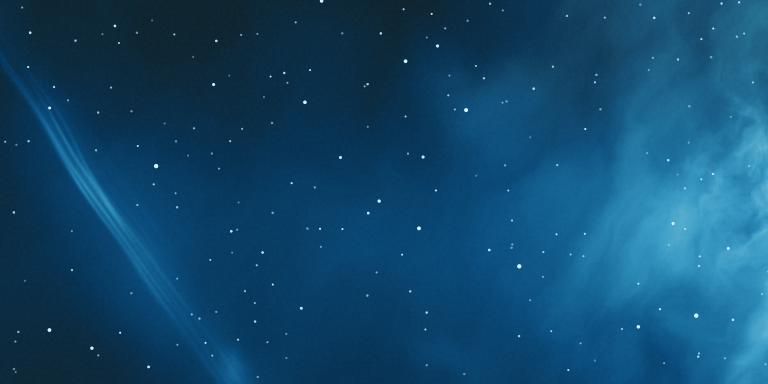
A Shadertoy shader for this background:

```glsl
// Blue nebula: a scalar light field is summed from soft gradients, warped
// blobs, a fibrous diagonal streak and ridged wisps, then run through a
// colour ramp. Stars are scattered on jittered grids on top.

const vec3 DARK   = vec3(0.058, 0.145, 0.190);
const vec3 DEEP   = vec3(0.028, 0.205, 0.340);
const vec3 BLUE   = vec3(0.040, 0.305, 0.495);
const vec3 BRIGHT = vec3(0.100, 0.440, 0.625);
const vec3 PALE   = vec3(0.220, 0.600, 0.765);
const vec3 GLOW   = vec3(0.600, 0.850, 0.920);
const vec3 TEAL_SHIFT = vec3(0.055, 0.015, -0.035);
const vec3 STAR_TINT  = vec3(0.820, 0.950, 1.000);

const float WARP = 0.13;            // domain distortion of the clouds
const float CLOUD_CONTRAST = 1.15;  // mottling of the right-hand clouds
const float STREAK_LIGHT = 1.55;
const float THREAD_LIGHT = 0.95;
const float WISP_LIGHT = 1.2;
const float STAR_CELL = 0.108;
const float STAR_SIZE = 0.0038;
const float GRAIN = 0.010;

float hash(vec2 p) {
    vec3 q = fract(p.xyx * vec3(0.1031, 0.1030, 0.0973));
    q += dot(q, q.yzx + 33.33);
    return fract((q.x + q.y) * q.z);
}

vec2 gradient(vec2 cell) {
    float angle = 6.2832 * hash(cell + 71.0);
    return vec2(cos(angle), sin(angle));
}

float gradientNoise(vec2 p) {
    vec2 i = floor(p), f = p - i;
    vec2 u = f * f * f * (f * (f * 6.0 - 15.0) + 10.0);
    vec2 e = vec2(0.0, 1.0);
    float low  = mix(dot(gradient(i), f), dot(gradient(i + e.yx), f - e.yx), u.x);
    float high = mix(dot(gradient(i + e), f - e), dot(gradient(i + 1.0), f - 1.0), u.x);
    return 1.4 * mix(low, high, u.y);
}

float fbm(vec2 p) {
    float sum = 0.0, amp = 0.5;
    for (int i = 0; i < 5; i++) {
        sum += amp * gradientNoise(p);
        p = mat2(0.8, 0.6, -0.6, 0.8) * p * 2.03 + 17.0;
        amp *= 0.5;
    }
    return sum;
}

float blob(vec2 p, vec2 center, vec2 radius) {
    vec2 q = (p - center) / radius;
    return exp(-dot(q, q));
}

// Signed distance to the slightly bowed streak, positive on its right.
float streakSide(vec2 p) {
    return 0.84 * (p.x - 0.575 + 0.66 * p.y + 0.022 * sin(3.1416 * p.y));
}

float streak(vec2 p) {
    float d = streakSide(p) + 0.012 * gradientNoise(vec2(p.y * 4.0, 3.0));
    float along = 0.3 + 0.75 * blob(p.yy, vec2(0.52), vec2(0.38));
    float fibres = 0.8 + 1.0 * fbm(vec2(d * 38.0, p.y * 3.0));
    float body = smoothstep(-0.02, 0.012, d) * exp(-max(d, 0.0) / 0.05) * fibres;
    float threads = 0.0;
    for (int i = 0; i < 4; i++) {
        float k = float(i);
        float offset = 0.014 * k + 0.016 * gradientNoise(vec2(p.y * 3.5, 9.0 + 5.3 * k));
        float fade = 0.55 + 0.6 * gradientNoise(vec2(p.y * 5.0, 40.0 + 3.7 * k));
        threads += fade * exp(-pow((d - offset) / 0.005, 2.0));
    }
    float halo = 0.4 * exp(-abs(d - 0.04) / 0.10);
    return along * (STREAK_LIGHT * body + THREAD_LIGHT * threads) + halo;
}

float wisps(vec2 p, vec2 warped) {
    float ridge = 1.0 - abs(fbm(warped * vec2(6.5, 5.0) + 4.0)) * 2.6;
    float veil = pow(clamp(ridge, 0.0, 1.0), 2.0) + 1.2 * fbm(warped * vec2(15.0, 11.0));
    float mask = blob(p, vec2(1.98, 0.53), vec2(0.15, 0.25));
    float d = p.x - 1.87 - 0.48 * p.y + 0.03 * gradientNoise(p * 9.0);
    float arc = smoothstep(-0.015, 0.04, d) * (1.0 - smoothstep(0.12, 0.34, p.y));
    return WISP_LIGHT * veil * mask + arc * (0.8 + 0.4 * ridge);
}

float nebula(vec2 p) {
    vec2 warped = p + WARP * vec2(fbm(p * 3.0), fbm(p * 3.0 + 31.0));
    float right = smoothstep(1.0, 1.95, warped.x);
    float lower = 1.0 - smoothstep(0.40, 0.98, warped.y);
    float floorFade = 1.0 - smoothstep(0.0, 0.35, p.y);
    float light = 1.28 * lower + 2.15 * right - floorFade * (0.3 + 0.75 * right);
    light -= 0.75 * (1.0 - smoothstep(-0.22, 0.02, streakSide(p)));

    light += 1.15 * blob(warped, vec2(1.27, 0.74), vec2(0.12, 0.13));
    light += 0.85 * blob(warped, vec2(1.66, 0.42), vec2(0.26, 0.19));
    light += 0.60 * blob(p, vec2(2.03, 0.58), vec2(0.13, 0.45));
    light += 0.45 * blob(warped, vec2(0.28, 0.20), vec2(0.16, 0.18));
    light += 0.40 * blob(warped, vec2(0.78, 0.85), vec2(0.17, 0.13));
    light += 0.50 * blob(warped, vec2(1.05, 0.36), vec2(0.25, 0.20));
    light += 0.50 * blob(warped, vec2(1.18, 0.09), vec2(0.10, 0.07));
    light += 1.00 * blob(warped, vec2(0.61, 0.03), vec2(0.05, 0.08));

    // Mottling stretched along the rising diagonal of the right-hand cloud
    vec2 slanted = mat2(0.86, 0.5, -0.5, 0.86) * warped * vec2(1.0, 0.8);
    light += (0.3 + CLOUD_CONTRAST * right) * fbm(slanted * vec2(6.0, 3.5));
    return light + streak(p) + wisps(p, warped);
}

vec3 ramp(float t) {
    vec3 c = mix(DARK, DEEP, clamp(t, 0.0, 1.0));
    c = mix(c, BLUE, clamp(t - 1.0, 0.0, 1.0));
    c = mix(c, BRIGHT, clamp(t - 2.0, 0.0, 1.0));
    c = mix(c, PALE, clamp(t - 3.0, 0.0, 1.0));
    return mix(c, GLOW, clamp((t - 4.0) * 0.5, 0.0, 1.0));
}

float stars(vec2 p, float pixel) {
    float sum = 0.0;
    for (int i = 0; i < 2; i++) {
        float k = float(i), cell = STAR_CELL * (1.0 - 0.35 * k);
        vec2 grid = p / cell + 13.7 * k;
        vec2 id = floor(grid) + 50.0 * k;
        vec2 jitter = 0.1 + 0.8 * vec2(hash(id + 3.0), hash(id + 19.0));
        float d = length(fract(grid) - jitter) * cell;
        float rank = hash(id + 41.0);
        float size = STAR_SIZE * (0.8 - 0.1 * k + 0.7 * (1.0 - k) * pow(rank, 6.0));
        float disc = 1.0 - smoothstep(size - 0.6 * pixel, size + 0.6 * pixel, d);
        float shown = step(hash(id + 67.0), 0.52 - 0.22 * k);
        sum += shown * disc * (0.45 + 0.6 * rank - 0.1 * k);
    }
    return min(sum, 1.0);
}

void mainImage(out vec4 fragColor, in vec2 fragCoord) {
    vec2 p = fragCoord / iResolution.y;
    float light = nebula(p);
    vec3 color = ramp(light);
    float teal = smoothstep(0.45, 0.95, p.y) * smoothstep(0.5, 1.8, light);
    color += TEAL_SHIFT * teal * smoothstep(0.8, 1.5, p.x);
    color += GRAIN * gradientNoise(p * 117.0);
    color = mix(color, STAR_TINT, stars(p, 1.0 / iResolution.y));
    fragColor = vec4(color, 1.0);
}
```
